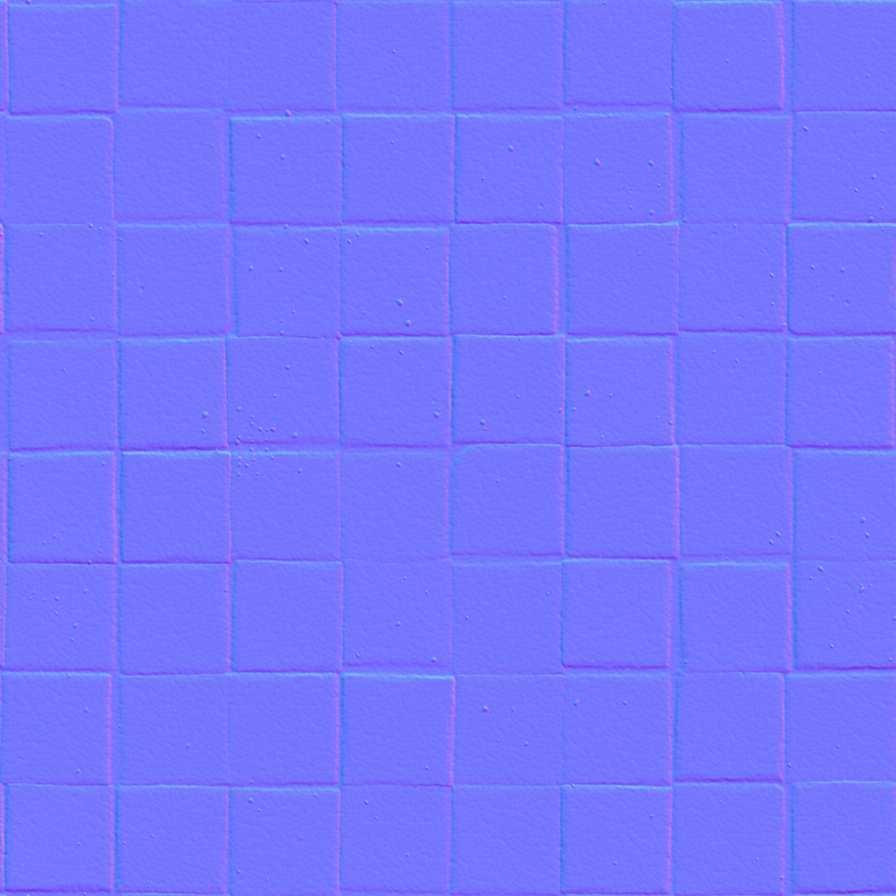
Write a WebGL 2 fragment shader that draws this texture map.

```glsl
#version 300 es
precision highp float;
// Tangent-space normal map of an 8 by 8 wall of worn, slightly uneven square tiles.
// A height field (jittered bevelled boxes, cellular grain, scattered grit) is
// differentiated and its normal is packed into red, green and blue.
uniform vec2 u_resolution;
out vec4 outColor;

const float TILES = 8.0;
const float TAU = 6.2831853;

vec3 hash3(vec2 p) {
  vec3 q = fract(vec3(p.xyx) * vec3(0.1031, 0.1030, 0.0973));
  q += dot(q, q.yxz + 33.33);
  return fract((q.xxy + q.yzz) * q.zyx);
}

// Squared distance to the nearest scattered point, wrapping at the canvas edge
float cellular(vec2 p, float density) {
  p *= density;
  vec2 base = floor(p);
  float nearest = 4.0;
  for (int y = -1; y <= 1; y++)
    for (int x = -1; x <= 1; x++) {
      vec2 id = base + vec2(x, y);
      vec2 d = id + hash3(mod(id, density * TILES) + density).xy - p;
      nearest = min(nearest, dot(d, d));
    }
  return nearest;
}

// Likelihood of grit: sparse everywhere, dense in a few patches
float gritDensity(vec2 p) {
  vec2 patches[5] = vec2[5](vec2(2.2, 4.02), vec2(2.5, 5.15), vec2(6.02, 4.15),
                            vec2(6.08, 5.95), vec2(7.5, 2.7));
  float density = 0.022 * hash3(mod(floor(p), TILES) + 51.0).x;
  for (int i = 0; i < 5; i++) {
    vec2 d = (p - patches[i]) * vec2(4.0, 6.0);
    density += (i == 0 ? 0.75 : 0.22) * exp(-dot(d, d));
  }
  return density;
}

// Small irregular crumbs, with an occasional pit
float grit(vec2 p) {
  p = p * 16.0 + 0.07 * sin(p.yx * TAU * 13.0);
  vec2 base = floor(p);
  float h = 0.0;
  for (int y = -1; y <= 1; y++)
    for (int x = -1; x <= 1; x++) {
      vec2 id = base + vec2(x, y);
      vec3 k = hash3(mod(id, 16.0 * TILES) + 7.0);
      if (k.z > gritDensity(id / 16.0)) continue;
      vec2 d = p - id - 0.2 - 0.6 * k.xy;
      float r = mix(0.2, 0.5, fract(k.x * 17.0) * k.y);
      float bump = r * max(0.0, 1.0 - dot(d, d) / (r * r));
      h += bump * (fract(k.y * 23.0) < 0.15 ? -0.012 : 0.022);
    }
  return h;
}

// One tile: a slightly turned box with its own place, size, height and tilt
float tile(vec2 p, vec2 id, float fray) {
  vec2 key = mod(id, TILES);
  vec3 place = hash3(key + 13.0), form = hash3(key + 87.0);
  vec2 q = p - id - 0.5 - 0.085 * (place.xy - 0.5);
  q += 0.035 * (form.z - 0.5) * vec2(-q.y, q.x);
  vec2 wobble = 0.005 * sin(p.yx * TAU * 0.75 + form.xy * TAU)
              + 0.002 * sin(p.yx * TAU * 3.25 + place.xy * TAU);
  vec2 halfSize = 0.484 + 0.025 * (form.xy - 0.5) + wobble;

  // Some corners are worn away
  float wear = hash3(key * 2.0 + step(0.0, q) + 31.0).x;
  float radius = mix(0.025, 0.1, smoothstep(0.94, 1.0, wear));
  if (key == vec2(4.0, 3.0) && q.x < 0.0 && q.y > 0.0) radius = 0.27;

  vec2 d = abs(q) - halfSize + radius;
  float edge = length(max(d, 0.0)) + min(max(d.x, d.y), 0.0) - radius + fray;
  float top = mix(0.005, 0.015, place.z) + dot(form.yx - 0.5, q) * 0.01;

  // The rim changes along its length from crisp to rubbed down
  float crisp = 0.55 + 0.4 * sin(q.x * 7.0 + form.x * TAU) * sin(q.y * 7.0 + form.y * TAU);
  return top * mix(smoothstep(0.035, -0.07, edge), smoothstep(0.018, -0.02, edge), crisp);
}

float height(vec2 p) {
  float coarse = cellular(p, 14.0), fine = cellular(p, 27.0);
  float fray = 0.01 * (coarse - 0.3) + 0.005 * (fine - 0.3);
  vec2 base = floor(p);
  float h = 0.0;
  for (int y = -1; y <= 1; y++)
    for (int x = -1; x <= 1; x++)
      h = max(h, tile(p, base + vec2(x, y), fray));
  // Surface grain, gentle swell and loose grit
  vec2 swell = sin(p * TAU * 0.75 + 1.5 * sin(p.yx * TAU * 0.5));
  return h - 0.0019 * fine - 0.0013 * coarse + 0.0008 * swell.x * swell.y + grit(p);
}

void main() {
  vec2 p = gl_FragCoord.xy / u_resolution * TILES - vec2(0.035, 0.0);
  // Sampling step grows on small canvases to keep edges smooth
  float e = max(0.008, 0.5 * TILES / min(u_resolution.x, u_resolution.y));
  vec2 slope = vec2(height(p + vec2(e, 0.0)) - height(p - vec2(e, 0.0)),
                    height(p + vec2(0.0, e)) - height(p - vec2(0.0, e))) / (2.0 * e);
  vec3 normal = normalize(vec3(-slope - vec2(0.078, 0.068), 1.0));
  outColor = vec4(0.5 + 0.5 * normal - vec3(0.0, 0.0, 0.005), 1.0);
}
```
